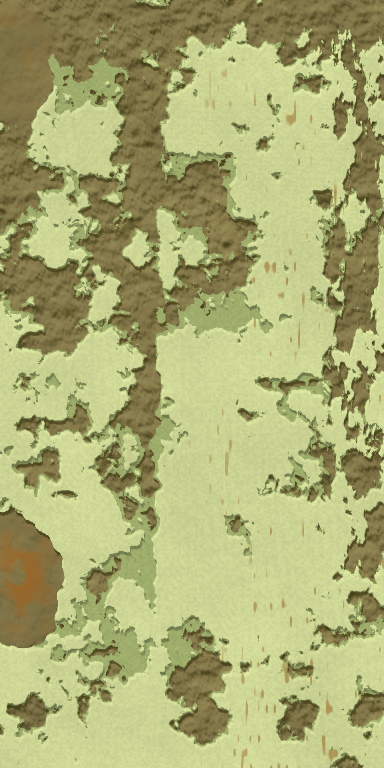
Write a Shadertoy shader that draws this texture.

```glsl
// Weathered wall: pale green paint flaking off a darker green undercoat and rough brown plaster.
// A noise field plus broad wear zones decides which layer shows; offset samples of the
// same field give the shadows below the flakes, and vertical streaks add rust.

const vec3 PALE   = vec3(0.80, 0.835, 0.58);
const vec3 GREEN  = vec3(0.62, 0.68, 0.42);
const vec3 BROWN  = vec3(0.53, 0.48, 0.295);
const vec3 DARK   = vec3(0.25, 0.23, 0.08);
const vec3 DUST   = vec3(0.64, 0.61, 0.39);
const vec3 RUST   = vec3(0.60, 0.40, 0.16);
const float BASE_WEAR = -0.46;    // lower keeps more paint
const float WEAR_GAIN = 0.62;     // strength of the worn zones
const float GREEN_RIM = 0.07;     // undercoat width around chips
const float RELIEF    = 2.3;      // plaster roughness
const vec2 TO_LIGHT   = vec2(-0.003, 0.009);

// Zones as centre.xy and radius.xy, in canvas widths
const vec4 WORN[11] = vec4[11](
    vec4(0.25, 1.83, 0.25, 0.17), vec4(0.03, 1.35, 0.14, 0.28),
    vec4(0.55, 1.43, 0.10, 0.14), vec4(0.36, 1.42, 0.09, 0.24),
    vec4(0.15, 1.14, 0.36, 0.06), vec4(0.13, 0.89, 0.32, 0.05),
    vec4(0.34, 0.80, 0.07, 0.14), vec4(0.60, 0.38, 0.09, 0.09),
    vec4(0.54, 0.13, 0.06, 0.13), vec4(0.04, 0.12, 0.12, 0.14),
    vec4(0.94, 0.18, 0.13, 0.22));
const vec4 UNDERCOAT[6] = vec4[6](
    vec4(0.63, 1.16, 0.17, 0.06), vec4(0.54, 1.50, 0.08, 0.10),
    vec4(0.46, 0.86, 0.07, 0.07), vec4(0.37, 0.52, 0.07, 0.13),
    vec4(0.36, 0.31, 0.12, 0.06), vec4(0.20, 1.85, 0.10, 0.10));

float hash(vec2 p) {
    return fract(sin(dot(p, vec2(127.1, 311.7))) * 43758.5453);
}

float noise(vec2 p) {
    vec2 i = floor(p), f = fract(p);
    f = f * f * (3.0 - 2.0 * f);
    return mix(mix(hash(i), hash(i + vec2(1, 0)), f.x),
               mix(hash(i + vec2(0, 1)), hash(i + vec2(1, 1)), f.x), f.y);
}

float fbm(vec2 p) {
    float sum = 0.0, amp = 0.5;
    for (int i = 0; i < 5; i++) {
        sum += amp * noise(p);
        p = mat2(1.6, 1.2, -1.2, 1.6) * p + 17.3;
        amp *= 0.54;
    }
    return sum / 1.037;
}

float zone(vec2 p, vec4 z) {
    vec2 q = (p - z.xy) / z.zw;
    return exp(-dot(q, q));
}

// Smooth bare patches on the left edge
float barePatch(vec2 p) {
    float wobble = 0.5 * (fbm(p * 14.0) - 0.5);
    float d = min(length((p - vec2(0.03, 1.83)) / vec2(0.11, 0.16)),
                  length((p - vec2(0.04, 0.48)) / vec2(0.12, 0.17)));
    return 1.0 - smoothstep(0.92, 1.05, d + wobble);
}

// Streaked strip on the right
float strip(vec2 p) {
    return smoothstep(0.74, 0.88, p.x + 0.12 * (noise(p * 5.0) - 0.5))
         * smoothstep(0.25, 0.70, p.y);
}

// x: loss of all paint, y: loss of the pale coat; above zero means gone
vec2 paintLoss(vec2 p) {
    p += 0.014 * (vec2(noise(p * 38.0), noise(p * 38.0 + 51.0)) - 0.5);
    float streaks = strip(p);
    float worn = 0.0, under = 0.0;
    for (int i = 0; i < 11; i++) worn += zone(p, WORN[i]);
    for (int i = 0; i < 6; i++) under += zone(p, UNDERCOAT[i]);
    float seamX = (p.x - 0.39 - 0.02 * (noise(p * 6.0) - 0.5)) / 0.022;
    float seam = exp(-seamX * seamX) * smoothstep(0.25, 0.7, p.y) * smoothstep(1.8, 1.6, p.y);
    float top = smoothstep(1.86, 1.96, p.y);

    float loss = BASE_WEAR + WEAR_GAIN * (min(worn, 1.1) + 0.9 * seam + top);
    loss += 0.45 * streaks + 1.6 * barePatch(p);
    loss += 2.2 * (mix(fbm(p * 8.0), fbm(p * vec2(34.0, 14.0)), 0.8 * streaks) - 0.5);
    loss += 0.9 * (fbm(p * 27.0 + 7.0) - 0.5);
    float rim = GREEN_RIM + 0.7 * max(0.0, fbm(p * 5.0 + 31.0) - 0.54);
    return vec2(loss, loss + rim * (1.0 - 0.5 * streaks) + 0.55 * under);
}

vec2 cover(vec2 loss, vec2 soft) {
    return 1.0 - smoothstep(-soft, soft, loss);
}

void mainImage(out vec4 fragColor, in vec2 fragCoord) {
    vec2 p = fragCoord / iResolution.x;
    vec2 loss = paintLoss(p);
    vec2 soft = clamp(0.6 * fwidth(loss), 0.01, 0.15);
    vec2 coat = cover(loss, soft);
    vec2 lit = cover(paintLoss(p + TO_LIGHT), vec2(0.06));
    float patchMask = barePatch(p);

    // Rough plaster, shaded by its slope towards the light
    float height = fbm(p * 34.0);
    float slope = height - fbm((p + TO_LIGHT) * 34.0);
    float rough = RELIEF * slope * (1.0 - 0.75 * patchMask);
    vec3 plaster = mix(BROWN, DUST, clamp(rough, 0.0, 1.0));
    plaster = mix(plaster, DARK, clamp(-1.2 * rough, 0.0, 0.9));
    plaster *= 0.92 + 0.2 * (fbm(p * 9.0 + 3.0) - 0.3);
    float stain = zone(p, vec4(0.06, 0.50, 0.07, 0.13)) + 0.4 * zone(p, vec4(0.03, 1.88, 0.08, 0.08));
    plaster = mix(plaster, RUST, stain * smoothstep(0.40, 0.62, fbm(p * 22.0)));
    plaster = mix(plaster, DARK, 0.72 * lit.x * (1.0 - coat.x));

    // Paint coats with fine grain and rust streaks
    float grain = noise(p * 190.0) - 0.5;
    vec3 under = GREEN * (1.0 + 0.08 * grain) * (1.0 - 0.28 * lit.y * (1.0 - coat.y));
    vec3 pale = PALE * (1.0 + 0.07 * grain + 0.10 * (fbm(p * 6.0 + 9.0) - 0.5));
    float streak = smoothstep(0.80, 0.92, noise(p * vec2(95.0, 26.0)))
                 * smoothstep(0.45, 0.65, noise(p * 7.0 + 5.0)) * smoothstep(0.4, 0.7, p.x);
    pale = mix(pale, RUST, 0.55 * streak);
    pale *= 1.0 + 0.06 * (1.0 - lit.y);

    vec3 color = mix(plaster, under, coat.x);
    color = mix(color, pale, coat.y);
    fragColor = vec4(clamp(color, 0.0, 1.0), 1.0);
}
```
